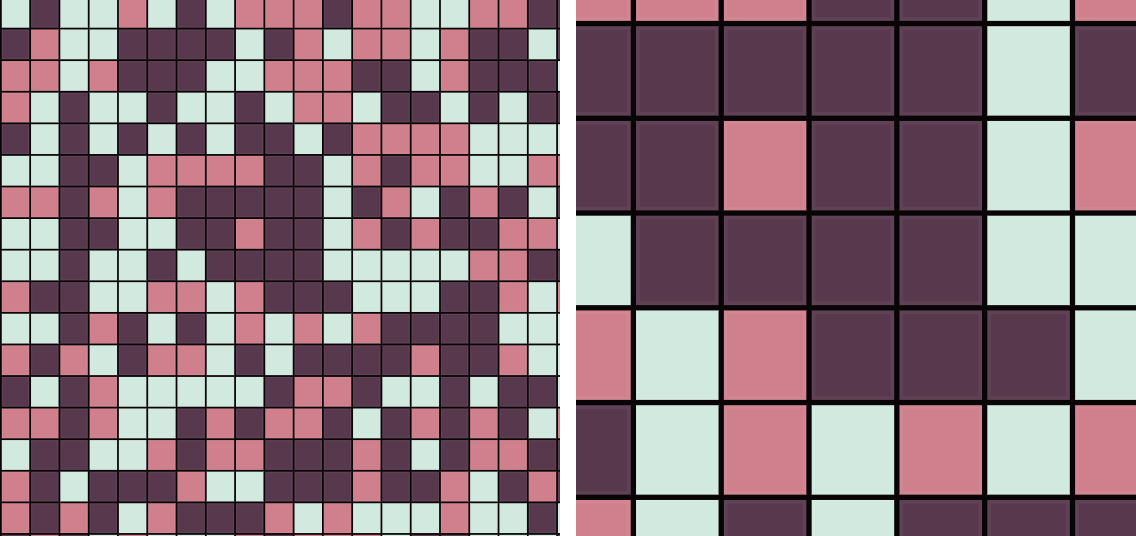
Left, the full canvas; right, a detail of the centre.
Give the GLSL for this pattern, as a Shadertoy shader.

```glsl
// A grid of upright tiles, each randomly coloured plum, mint or rose, with thin
// black rules between them. An integer hash of the cell index picks the colour;
// the distance to the nearest cell border gives the rules and a faint pale rim.

#define GRID_COUNT   vec2(19.13, 16.97)   // tiles across and down
#define GRID_OFFSET  vec2(0.030, 0.065)   // first rule, in tiles from lower left
#define RULE_WIDTH   0.0033               // in canvas heights
#define RIM_WIDTH    0.0022               // in canvas heights
#define RIM_STRENGTH 0.05
#define PLUM_SHARE   0.34
#define MINT_SHARE   0.34
#define SEED         17u
#define PLUM         vec3(0.345, 0.220, 0.300)
#define MINT         vec3(0.820, 0.912, 0.870)
#define ROSE         vec3(0.812, 0.500, 0.548)
#define RULE_COLOR   vec3(0.035, 0.015, 0.025)

// Integer hash of a cell index, returned in 0..1
float hashCell(ivec2 cell) {
    uvec2 q = uvec2(cell + 64);
    uint h = q.x * 73856u + q.y * 19349u + SEED;
    h = (h ^ (h >> 16)) * 0x7feb352du;
    h = (h ^ (h >> 15)) * 0x846ca68bu;
    h ^= h >> 16;
    return float(h >> 8) / 16777216.0;
}

vec3 tileColor(ivec2 cell) {
    float pick = hashCell(cell);
    if (pick < PLUM_SHARE) return PLUM;
    return pick < PLUM_SHARE + MINT_SHARE ? MINT : ROSE;
}

// Antialiased coverage of a band of the given half width
float band(float dist, float halfWidth, float pixel) {
    return clamp((halfWidth - dist) / pixel + 0.5, 0.0, 1.0);
}

void mainImage(out vec4 fragColor, in vec2 fragCoord) {
    float pixel = 1.0 / iResolution.y;
    vec2 tileSize = vec2(iResolution.x * pixel, 1.0) / GRID_COUNT;

    // Cell index and position inside the cell
    vec2 grid = fragCoord / iResolution.xy * GRID_COUNT - GRID_OFFSET;
    vec2 local = fract(grid);
    vec2 edge = min(local, 1.0 - local) * tileSize;
    float dist = min(edge.x, edge.y);

    // Flat tile, pale rim, then the rule on top
    vec3 color = tileColor(ivec2(floor(grid)));
    float rim = band(dist, 0.5 * RULE_WIDTH + RIM_WIDTH, pixel);
    color = mix(color, vec3(1.0), RIM_STRENGTH * rim);
    color = mix(color, RULE_COLOR, band(dist, 0.5 * RULE_WIDTH, pixel));

    fragColor = vec4(color, 1.0);
}
```
